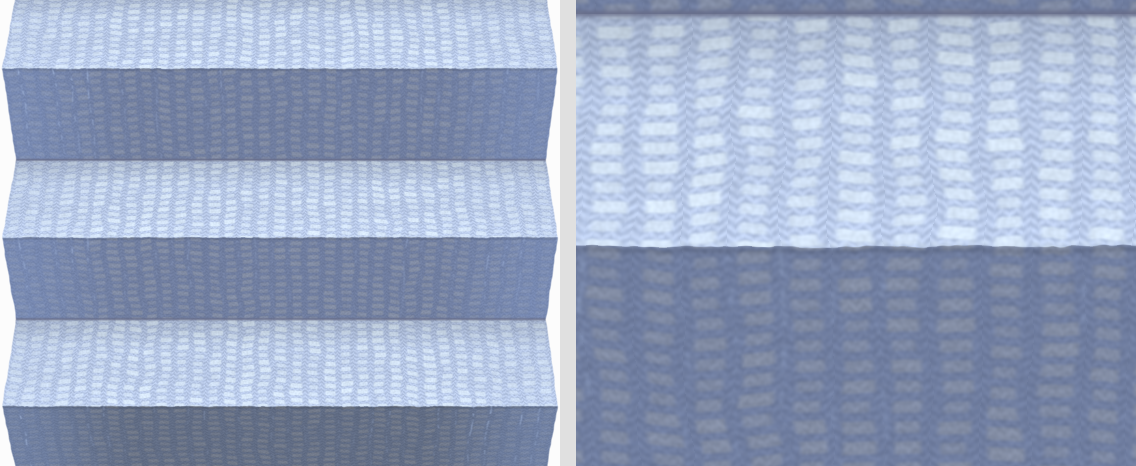
Left: the whole. Right: its middle third, enlarged.
Write a WebGL 1 fragment shader that draws this texture.

```glsl
precision highp float;
// Pleated blue fabric blind: lit and shaded folds of a knitted weave with pale dashes.
uniform vec2 u_resolution;

const float COLUMNS = 33.0;
const float ROWS = 12.0;               // dashes along one fold face
const vec2 VALLEY_EDGES = vec2(0.029, 0.975);
const vec2 CREST_EDGES = vec2(0.004, 0.996);
const vec2 DASH_HALF = vec2(0.29, 0.30);
const float CREST_WOBBLE = 0.0022;
const float GRAIN = 0.055;

const vec3 BACKDROP = vec3(0.99);
const vec3 LIT_MESH = vec3(0.71, 0.775, 0.895);
const vec3 LIT_DASH = vec3(0.845, 0.905, 0.968);
const vec3 SHADE_MESH = vec3(0.435, 0.49, 0.625);
const vec3 SHADE_DASH = vec3(0.515, 0.555, 0.645);
const vec3 DEEP_MESH = vec3(0.37, 0.415, 0.505);
const vec3 DEEP_DASH = vec3(0.44, 0.47, 0.53);
const vec3 THREAD = vec3(0.66, 0.74, 0.88);
const vec3 CREASE = vec3(0.40, 0.42, 0.53);

float hash(vec2 p) {
  vec3 q = fract(vec3(p.xyx) * 0.1031);
  q += dot(q, q.yzx + 33.33);
  return fract((q.x + q.y) * q.z);
}

float corner(vec2 cell, vec2 offset) {
  float angle = 6.2832 * hash(cell);
  return dot(vec2(cos(angle), sin(angle)), offset);
}

float gradientNoise(vec2 p) {
  vec2 i = floor(p), f = fract(p);
  vec2 w = f * f * f * (f * (f * 6.0 - 15.0) + 10.0);
  vec2 e = vec2(1.0, 0.0);
  return mix(mix(corner(i, f), corner(i + e, f - e), w.x),
             mix(corner(i + e.yx, f - e.yx), corner(i + 1.0, f - 1.0), w.x), w.y);
}

// Fold heights measured downward from the top of the canvas
float crestAt(float k) { return 0.147 + 0.3625 * k; }
float valleyAt(float k) { return 0.343 + 0.342 * k - 0.0075 * k * (k - 1.0); }

// x: pale dash coverage, y: chevron knit ripple
vec2 weave(vec2 q, float seed) {
  q.x += 0.22 * gradientNoise(vec2(q.x * 0.6, q.y * 0.35 + seed));
  float column = floor(q.x);
  float random = hash(vec2(column, seed));
  float x = fract(q.x) - 0.5;
  float row = q.y + random + x * (random - 0.5) * 0.7;
  float level = hash(vec2(column + 7.0, floor(row) + seed * 31.0));
  vec2 halfSize = DASH_HALF + vec2(0.10, 0.06) * (level - 0.5);
  vec2 d = abs(vec2(x, fract(row) - 0.5)) - halfSize;
  vec2 cover = 1.0 - smoothstep(vec2(-0.08, -0.12), vec2(0.09, 0.12), d);
  float zigzag = abs(fract(q.x * 3.0) - 0.5);
  return vec2(cover.x * cover.y * (0.65 + 0.35 * level),
              sin(6.2832 * (row * 2.0 + zigzag)));
}

void main() {
  vec2 p = gl_FragCoord.xy / u_resolution;
  p.y = 1.0 - p.y;
  vec2 px = 1.0 / u_resolution;

  // Find the pleat: a lit face above its crest, a shaded face below
  float pleat = 0.0;
  for (int i = 1; i < 3; i++) {
    pleat += step(valleyAt(float(i) - 1.0), p.y);
  }
  float top = valleyAt(pleat - 1.0);
  float bottom = valleyAt(pleat);
  float crest = crestAt(pleat)
    + CREST_WOBBLE * gradientNoise(vec2(p.x * 22.0, pleat * 5.3 + 0.4))
    + 0.6 * CREST_WOBBLE * gradientNoise(vec2(p.x * 130.0, pleat + 0.5));
  float lit = 1.0 - smoothstep(-px.y, px.y, p.y - crest);
  float onLit = step(p.y, crest);
  float v = mix((p.y - crest) / (bottom - crest), (p.y - top) / (crest - top), onLit);
  float outward = mix(1.0 - v, v, onLit);

  // Fabric coordinates spread toward the crest
  vec2 edges = mix(VALLEY_EDGES, CREST_EDGES, outward);
  edges += 0.0015 * gradientNoise(vec2(p.y * 60.0, 2.5));
  float u = (p.x - edges.x) / (edges.y - edges.x);
  vec2 q = vec2(u * COLUMNS, v * ROWS);
  vec2 knit = weave(q, pleat * 2.0 + onLit + 3.0);
  float grain = gradientNoise(p * vec2(300.0, 250.0))
              + 0.6 * gradientNoise(p * vec2(90.0, 70.0));
  float side = smoothstep(0.25, 0.5, abs(u - 0.5));

  // Lit face
  vec3 light = mix(LIT_MESH, LIT_DASH, knit.x * (1.0 - 0.3 * side));
  light += 0.035 * knit.y * (1.0 - knit.x);
  light *= mix(0.89, 1.0, smoothstep(0.0, 0.4, v)) + 0.03 * smoothstep(0.6, 1.0, v);

  // Shaded face, with the lowest pleat deeper and greyer
  float deep = smoothstep(1.0, 2.0, pleat) * (0.9 - 0.4 * side);
  vec3 dark = mix(mix(SHADE_MESH, DEEP_MESH, deep), mix(SHADE_DASH, DEEP_DASH, deep),
                  knit.x * (1.0 - 0.5 * side));
  dark += 0.012 * knit.y + vec3(0.03, 0.045, 0.07) * side;

  // Loose vertical threads between the columns
  float lane = floor(q.x + 0.5);
  float strand = (fract(q.x + 0.5) - 0.5 + 0.06 * sin(v * 9.0 + lane)) / 0.065;
  float broken = smoothstep(-0.15, 0.35, gradientNoise(vec2(lane * 3.7, v * 14.0 + pleat * 19.0)));
  float strength = hash(vec2(lane, pleat + 51.0)) * (0.28 + 0.55 * side) * (1.0 - 0.6 * v);
  dark = mix(dark, THREAD, exp(-strand * strand) * broken * strength);

  vec3 color = mix(dark, light, lit) * (1.0 + GRAIN * grain);

  // Bright stitched lip on the crest, soft dark crease in the valley
  float lip = (p.y - crest + 0.002) / 0.0022;
  float stitch = 0.6 + 0.4 * sin(u * COLUMNS * 6.2832 * 4.0);
  color = mix(color, LIT_DASH, 0.45 * stitch * exp(-lip * lip));
  float under = (p.y - crest - 0.003) / 0.0025;
  color *= 1.0 - 0.10 * exp(-under * under);
  float gap = min(abs(p.y - top), abs(p.y - bottom));
  color = mix(color, CREASE, 0.75 * exp(-gap * gap / 0.000008));

  float inside = smoothstep(-px.x, px.x, min(p.x - edges.x, edges.y - p.x));
  gl_FragColor = vec4(mix(BACKDROP, color, inside), 1.0);
}
```
